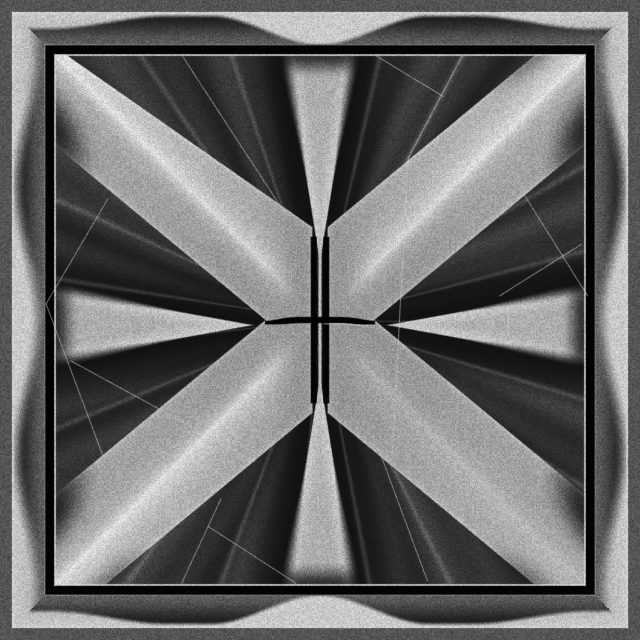
Reproduce this background procedurally as a Shadertoy shader.

```glsl
// Monochrome folded-metal panel: four diagonal beams, four wedges, a dark cross and a rippled square frame.

// Half sizes, as fractions of the canvas
const float OUTER = 0.480;
const float BLACK_OUT = 0.430;
const float PANEL = 0.414;
const vec2 BAR = vec2(0.0046, 0.130);
const float BAR_OFFSET = 0.0098;
const float CROSS_ARM = 0.086;

// Beam and wedge geometry
const float BEAM_SLOPE = 0.83;
const float BEAM_SLOPE_TOP_LEFT = 0.70;
const float BEAM_TOP = 0.145;
const float BEAM_FOOT = 0.085;
const float BEAM_GAP = 0.012;
const vec2 WEDGE_APEX = vec2(0.105, 0.090);
const vec2 WEDGE_SLOPE = vec2(0.180, 0.160);

// Tones
const float BORDER_TONE = 0.33;
const float BEAM_TONE = 0.58;
const float WEDGE_TONE = 0.68;
const float SHADOW_TONE = 0.07;
const float PANEL_TONE = 0.19;
const float LIGHT_TONE = 0.79;
const float GRAIN = 0.13;
const float GRAIN_CELLS = 512.0;
const vec3 TINT = vec3(1.005, 0.995, 1.003);

// Hairline scratches: start and end of each
const int SCRATCHES = 12;
const vec4 SCRATCH[SCRATCHES] = vec4[](
    vec4(-.216, .414, -.064, .181), vec4(.138, .253, .223, .414),
    vec4(.086, .414, .193, .349), vec4(.138, .253, .112, -.223),
    vec4(.320, .194, .418, .038), vec4(.281, .038, .408, .118),
    vec4(-.331, .190, -.428, .025), vec4(-.428, .025, -.340, -.210),
    vec4(-.389, -.064, -.103, -.220), vec4(-.155, -.280, -.216, -.411),
    vec4(-.174, -.323, -.038, -.411), vec4(.092, -.203, .168, -.408));

float hash(vec2 c) {
    vec3 v = fract(c.xyx * 0.1031);
    v += dot(v, v.yzx + 33.33);
    return fract((v.x + v.y) * v.z);
}

float fill(float d, float aa) { return 1.0 - smoothstep(-aa, aa, d); }

float stroke(float d, float halfWidth, float aa) { return fill(abs(d) - halfWidth, aa); }

float box(vec2 p, vec2 halfSize) {
    vec2 d = abs(p) - halfSize;
    return max(d.x, d.y);
}

float segment(vec2 p, vec2 a, vec2 b) {
    vec2 pa = p - a, ba = b - a;
    return length(pa - ba * clamp(dot(pa, ba) / dot(ba, ba), 0.0, 1.0));
}

// Rippled frame: a light outer sheet over a shaded inner slope
float frameTone(vec2 q) {
    bool level = q.y > q.x;
    float t = (max(q.x, q.y) - BLACK_OUT) / (OUTER - BLACK_OUT);
    float s = min(q.x, q.y);
    float ripple = level
        ? 0.9 * smoothstep(0.0, 0.17, s) - 0.4 * smoothstep(0.24, 0.42, s)
        : 0.55 - 0.32 * cos(s * 15.0);
    float slope = mix(0.36, 0.12, smoothstep(0.0, 0.9, t));
    float sheet = LIGHT_TONE - 0.13 * smoothstep(0.1, 0.35, s) * (1.0 - t);
    float blur = level ? 0.09 : 0.28;
    return mix(slope, sheet, smoothstep(ripple - blur, ripple + blur, t));
}

// Dark panels with radial creases, and the light wedge along each axis
float wedgeTone(vec2 p, float aa) {
    bool upright = abs(p.y) > abs(p.x);
    vec2 a = upright ? abs(p.yx) : abs(p + vec2(0.0, 0.008));
    float apex = upright ? WEDGE_APEX.y : WEDGE_APEX.x;
    float slope = upright ? WEDGE_SLOPE.y : WEDGE_SLOPE.x;
    float d = a.y - slope * (a.x - apex);
    float angle = atan(p.y, p.x);
    float folds = 0.035 * sin(angle * 17.0 + 1.0) + 0.025 * sin(angle * 41.0 + a.x * 9.0);
    float dark = mix(SHADOW_TONE, PANEL_TONE + folds, smoothstep(0.005, 0.085, d));
    dark += 0.12 * pow(0.5 + 0.5 * sin(angle * 23.0 + 2.0), 60.0);
    float light = WEDGE_TONE + 0.10 * smoothstep(0.025, 0.0, abs(d)) - 0.5 * smoothstep(0.375, PANEL, a.x);
    return mix(dark, light, fill(d, aa + 0.012 * smoothstep(0.2, 0.41, a.x)));
}

void mainImage(out vec4 fragColor, in vec2 fragCoord) {
    vec2 p = fragCoord / iResolution.xy - 0.5;
    vec2 q = abs(p);
    float aa = 1.0 / min(iResolution.x, iResolution.y);
    float edge = max(q.x, q.y);
    float tone = wedgeTone(p, aa);

    // Diagonal beams with a bright ridge, pale rims and shaded ends
    float slope = p.x < 0.0 && p.y > 0.0 ? BEAM_SLOPE_TOP_LEFT : BEAM_SLOPE;
    float upper = (q.y - BEAM_TOP - slope * (q.x - BEAM_GAP)) / length(vec2(1.0, slope));
    float lower = (BEAM_SLOPE * (q.x - BEAM_FOOT) - q.y) / length(vec2(1.0, BEAM_SLOPE));
    float beam = max(max(upper, lower), BEAM_GAP - q.x);
    float ridge = (q.y - q.x) * 0.707;
    float shine = p.x > 0.0 && p.y < 0.0 ? 0.10 : 0.25;
    float glow = exp(ridge > 0.0 ? -ridge * 28.0 : ridge * 75.0);
    float beamTone = BEAM_TONE + shine * glow * smoothstep(0.025, 0.09, q.x);
    beamTone += 0.05 * smoothstep(0.1, 0.3, edge) + 0.15 * exp(-abs(beam) * 260.0);
    beamTone -= 0.48 * smoothstep(0.34, PANEL, edge) * smoothstep(0.02, 0.08, abs(ridge));
    tone = mix(tone, beamTone, fill(beam, aa));

    // Central cross: twin bars, tapered arms and a pale core
    tone = mix(tone, 0.01, fill(box(vec2(q.x - BAR_OFFSET, p.y), BAR), aa));
    tone = mix(tone, 0.72, fill(box(p, vec2(0.0025, BAR.y)), aa));
    float armY = p.y + 0.004 * smoothstep(0.03, CROSS_ARM, q.x);
    float armWidth = 0.0048 - 0.002 * smoothstep(0.05, CROSS_ARM, q.x);
    tone = mix(tone, 0.01, fill(box(vec2(p.x, armY), vec2(CROSS_ARM, armWidth)), aa));
    tone = mix(tone, 0.8, 0.7 * fill(box(vec2(p.x - 0.04, armY + 0.006), vec2(0.034, 0.0008)), aa));

    // Frame, black channel, fine pale lines and outer border
    tone = mix(frameTone(q), tone, fill(edge - BLACK_OUT, aa));
    tone = mix(tone, 0.01, stroke(edge - 0.5 * (BLACK_OUT + PANEL), 0.5 * (BLACK_OUT - PANEL), aa));
    tone = mix(tone, 0.88, stroke(edge - PANEL, 0.0012, aa));
    tone = mix(tone, 0.65, 0.7 * stroke(edge - BLACK_OUT, 0.0008, aa));
    tone = mix(BORDER_TONE, tone, fill(edge - OUTER, aa));
    tone = mix(tone, 0.86, stroke(edge - OUTER, 0.0012, aa));

    // Scratches
    for (int i = 0; i < SCRATCHES; i++) {
        float d = segment(p, SCRATCH[i].xy, SCRATCH[i].zw);
        tone = mix(tone, 0.78, 0.65 * stroke(d, 0.0006, aa));
    }

    // Grain, strongest in the mid tones
    float noise = hash(floor((p + 0.5) * GRAIN_CELLS)) - 0.5;
    tone += noise * GRAIN * smoothstep(0.0, 0.45, tone);
    fragColor = vec4(clamp(tone * TINT, 0.0, 1.0), 1.0);
}
```
